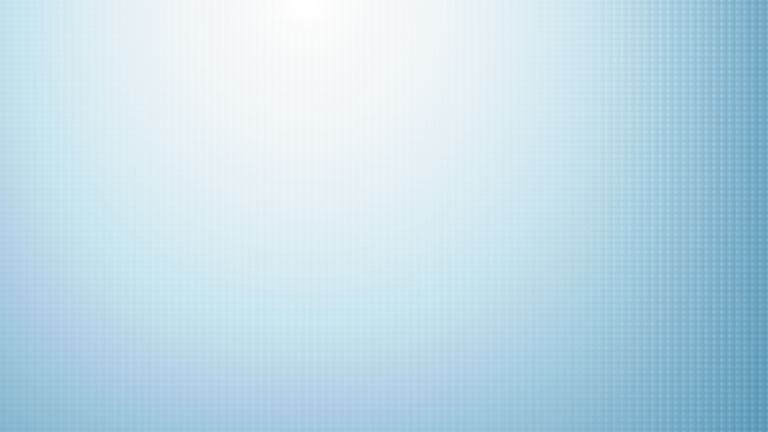
A WebGL 1 fragment shader for this background:

```glsl
precision highp float;
// A pale blue backdrop: white light falls from the upper edge and fades to
// steel blue at the sides and base. A darkness field drives the colour ramp,
// and a fine ribbed-glass grid, strongest at the right, is laid over it.

uniform vec2 u_resolution;

const float TAU = 6.28318;
const vec2 LIGHT = vec2(0.40, 1.0);
const vec2 GRID = vec2(100.0, 72.0);

float hash(float n) {
  return fract(sin(n * 12.9898) * 43758.5);
}

// Bell-shaped falloff around zero
float bell(float x, float width) {
  float t = x / width;
  return exp(-t * t);
}

// Broad shading: 0 at the light, about 0.6 in the lower corners
float darknessField(vec2 uv) {
  float depth = LIGHT.y - uv.y;
  float side = uv.x - LIGHT.x;
  float curve = mix(1.5, 0.7, depth * depth);
  return 0.37 * pow(max(depth, 0.0), 1.9) + curve * side * side;
}

// White through cyan to steel blue
vec3 ramp(float d) {
  return 1.0 - d * (vec3(1.0, 0.45, 0.25) + d * vec3(0.0, 0.3, 0.3));
}

// Bluer and greener arcs that follow the shading at the lower left
vec3 arcTint(float d, float x) {
  float fade = 1.0 - smoothstep(0.5, 0.8, x);
  vec3 blue = vec3(0.012, -0.012, 0.014) * bell(d - 0.33, 0.05);
  vec3 cyan = vec3(-0.008, 0.010, 0.002) * bell(d - 0.22, 0.05);
  return fade * (blue + cyan);
}

// Vertical ribs crossed by thinner rows, as a signed brightness
float ribbedGlass(vec2 uv) {
  vec2 cell = uv * GRID;
  float rib = cos(TAU * cell.x) + 0.35 * cos(2.0 * TAU * cell.x + 1.0);
  float row = cos(TAU * cell.y);
  float columnShade = hash(floor(cell.x)) - 0.5;
  float blend = 0.5 - 0.5 * cos(TAU * cell.x);
  return 0.65 * rib + 0.40 * row + 0.20 * rib * row + 0.5 * columnShade * blend;
}

void main() {
  vec2 uv = gl_FragCoord.xy / u_resolution;
  float aspect = u_resolution.x / u_resolution.y;

  // Base colour
  float d = darknessField(uv);
  vec3 color = ramp(d) + arcTint(d, uv.x);

  // Faint neutral haze, cleared by a small hot spot at the light
  float spot = bell(length((uv - LIGHT) * vec2(aspect, 1.0)), 0.07);
  color -= 0.022 * (1.0 - spot) * (1.0 - smoothstep(0.0, 0.25, d));

  // Grid relief, nearly hidden in the bright area
  float relief = 0.004 + 0.010 * smoothstep(0.05, 0.4, d);
  relief += 0.024 * smoothstep(0.68, 0.95, uv.x);
  relief *= 1.0 - spot;
  color += relief * ribbedGlass(uv) * vec3(1.0, 0.85, 0.75);

  gl_FragColor = vec4(clamp(color, 0.0, 1.0), 1.0);
}
```
